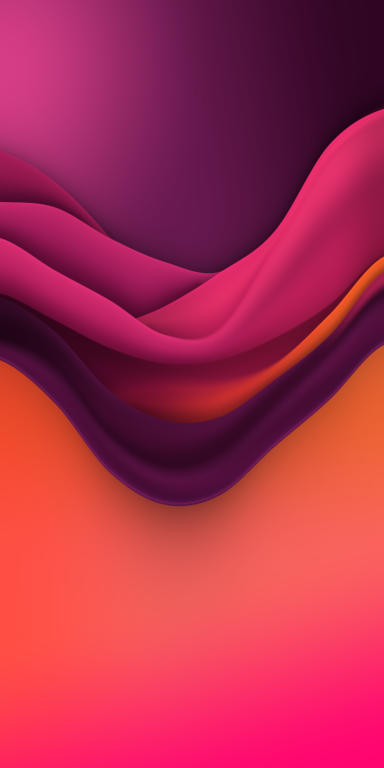
A Shadertoy shader for this background:

```glsl
#define KNOTS 8
#define SHADOW_REACH 0.016
#define CAST_REACH 0.055
#define CAST_STRENGTH 0.42
#define RIM_WIDTH 0.0025
#define RIPPLE 0.035

// Smooth height of a fold edge through evenly spaced knots
float edge(float x, vec4 a, vec4 b) {
    float k[KNOTS] = float[KNOTS](a.x, a.y, a.z, a.w, b.x, b.y, b.z, b.w);
    float s = clamp(x, 0.0, 1.0) * float(KNOTS - 1);
    int i = min(int(s), KNOTS - 2);
    float t = s - float(i);
    float p0 = k[max(i - 1, 0)], p1 = k[i];
    float p2 = k[i + 1], p3 = k[min(i + 2, KNOTS - 1)];
    return p1 + 0.5 * t * (p2 - p0 + t * (2.0 * p0 - 5.0 * p1 + 4.0 * p2 - p3
         + t * (3.0 * (p1 - p2) + p3 - p0)));
}

// Colour across a fold, from its upper edge to its lower edge
vec3 ramp(float v, vec3 top, vec3 mid, vec3 low) {
    return mix(mix(top, mid, smoothstep(0.0, 0.55, v)), low, smoothstep(0.4, 1.0, v));
}

// Lay a sheet below its edge, with contact shade on what lies behind
vec3 lay(vec3 back, vec3 sheet, float d, float soft, float shade) {
    float w = soft + 0.7 * fwidth(d);
    back *= 1.0 - shade * exp(min(d, 0.0) / SHADOW_REACH);
    sheet *= 1.0 + 0.12 * exp(-max(d, 0.0) / RIM_WIDTH);
    return mix(back, sheet, smoothstep(-w, w, d));
}

float across(float y, float top, float low) {
    return clamp((y - top) / max(low - top, 0.02), 0.0, 1.0);
}

vec3 plumBackdrop(vec2 p) {
    float r = length((p - vec2(0.0, 0.09)) * vec2(1.0, 1.6));
    vec3 c = mix(vec3(0.84, 0.24, 0.53), vec3(0.41, 0.10, 0.31), smoothstep(0.0, 0.58, r));
    return mix(c, vec3(0.19, 0.02, 0.14), smoothstep(0.38, 1.0, p.x + 0.35 * (0.12 - p.y)));
}

vec3 coralBackdrop(vec2 p) {
    vec3 warm = mix(vec3(0.97, 0.30, 0.17), vec3(0.95, 0.40, 0.20), p.x);
    vec3 coral = mix(vec3(1.0, 0.31, 0.27), vec3(0.98, 0.39, 0.37), smoothstep(0.0, 0.5, p.x));
    vec3 c = mix(warm, coral, smoothstep(0.52, 0.74, p.y));
    return mix(c, vec3(1.0, 0.02, 0.44), smoothstep(0.74, 1.04, p.y + 0.14 * (p.x - 0.65)));
}

void mainImage(out vec4 fragColor, in vec2 fragCoord) {
    // p.y runs downward from the top
    vec2 p = fragCoord / iResolution.xy;
    p.y = 1.0 - p.y;
    float x = p.x, y = p.y;
    float right = smoothstep(0.4, 0.8, x);

    // Fold edges, back to front
    float backTop   = edge(x, vec4(0.197, 0.237, 0.309, 0.40), vec4(0.45));
    float secondTop = edge(x, vec4(0.263, 0.270, 0.310, 0.341), vec4(0.354, 0.302, 0.189, 0.142));
    float innerTop  = edge(x, vec4(0.50, 0.48, 0.430, 0.399), vec4(0.3555, 0.302, 0.189, 0.142));
    float frontTop  = edge(x, vec4(0.310, 0.352, 0.391, 0.436), vec4(0.431, 0.326, 0.205, 0.148));
    float frontLow  = edge(x, vec4(0.382, 0.417, 0.453, 0.473), vec4(0.468, 0.440, 0.397, 0.332));
    float ribbonTop = edge(x, vec4(0.60, 0.56, 0.52, 0.508), vec4(0.505, 0.475, 0.410, 0.334));
    float liningTop = edge(x, vec4(0.387, 0.432, 0.509, 0.547), vec4(0.543, 0.495, 0.437, 0.354));
    float hemTop    = edge(x, vec4(0.449, 0.484, 0.573, 0.615), vec4(0.599, 0.534, 0.462, 0.390));
    float hemLow    = edge(x, vec4(0.469, 0.525, 0.615, 0.657), vec4(0.645, 0.582, 0.521, 0.449));

    // Pink folds
    vec3 col = plumBackdrop(p);
    vec3 sheet = ramp(across(y, backTop, secondTop),
        vec3(0.64, 0.11, 0.34), vec3(0.57, 0.09, 0.30), vec3(0.40, 0.05, 0.23));
    col = lay(col, sheet, y - backTop, 0.0, 0.25);

    sheet = ramp(across(y, secondTop, mix(frontTop, innerTop, smoothstep(0.3, 0.45, x))),
        vec3(0.76, 0.15, 0.41), vec3(0.64, 0.11, 0.36), vec3(0.43, 0.05, 0.24));
    col = lay(col, sheet, y - secondTop, 0.0, 0.28);

    sheet = ramp(across(y, innerTop, frontTop),
        vec3(0.85, 0.16, 0.40), vec3(0.88, 0.18, 0.40), vec3(0.76, 0.12, 0.35));
    sheet *= mix(0.84, 1.03, smoothstep(0.38, 0.6, x));
    col = lay(col, sheet, y - innerTop, 0.0, 0.22);

    float v = across(y, frontTop, frontLow);
    vec3 frontLeft = ramp(v, vec3(0.83, 0.17, 0.43), vec3(0.74, 0.13, 0.38), vec3(0.51, 0.06, 0.26));
    vec3 frontRight = ramp(v, vec3(0.90, 0.20, 0.42), vec3(0.70, 0.12, 0.34), vec3(0.72, 0.11, 0.33));
    sheet = mix(frontLeft, frontRight, right);
    sheet *= 1.0 + RIPPLE * right * (sin(9.0 * v - 7.0 * x) + 0.6 * sin(15.0 * v + 5.0 * x));
    sheet *= 1.0 - 0.18 * smoothstep(0.86, 1.0, x);
    col = lay(col, sheet, y - frontTop, 0.014 * right, 0.2 * (1.0 - right));

    // Shaded hollow and glowing ribbon
    sheet = mix(vec3(0.31, 0.03, 0.16), vec3(0.60, 0.08, 0.26), smoothstep(0.2, 0.62, x));
    sheet *= 0.72 + 0.28 * smoothstep(0.0, 0.045, y - frontLow);
    col = lay(col, sheet, y - frontLow, 0.0, 0.12);

    sheet = mix(vec3(0.50, 0.07, 0.18), vec3(0.83, 0.19, 0.19), smoothstep(0.36, 0.62, x));
    sheet = mix(sheet, vec3(0.99, 0.37, 0.15), smoothstep(0.6, 0.95, x));
    sheet *= 1.0 - 0.22 * smoothstep(0.4, 1.0, across(y, ribbonTop, liningTop));
    col = lay(col, sheet, y - ribbonTop, 0.025 * (1.0 - right), 0.2 * right);

    // Dark lining and hem
    v = across(y, liningTop, hemTop);
    sheet = ramp(v, vec3(0.31, 0.06, 0.23), vec3(0.25, 0.04, 0.17), vec3(0.21, 0.03, 0.15));
    sheet *= mix(0.6, 1.0, smoothstep(0.02, 0.3, x));
    sheet = mix(sheet, vec3(0.66, 0.12, 0.30), smoothstep(0.82, 0.97, x) * (1.0 - smoothstep(0.2, 0.8, v)));
    sheet *= 1.0 + 2.0 * RIPPLE * sin(8.0 * v + 11.0 * x);
    col = lay(col, sheet, y - liningTop, 0.0, 0.2);

    v = across(y, hemTop, hemLow);
    sheet = ramp(v, vec3(0.34, 0.07, 0.26), vec3(0.30, 0.05, 0.22), vec3(0.28, 0.05, 0.22));
    sheet *= 1.0 + 2.0 * RIPPLE * sin(6.0 * v - 14.0 * x);
    sheet += vec3(0.17, 0.06, 0.14) * exp(-abs(hemLow - 0.003 - y) / RIM_WIDTH);
    col = lay(col, sheet, y - hemTop, 0.012, 0.15);

    // Lower backdrop with the cast shadow of the hem
    float d = y - hemLow;
    float middle = 0.45 + 0.55 * exp(-pow((x - 0.47) / 0.25, 2.0));
    vec3 ground = coralBackdrop(p);
    ground *= 1.0 - CAST_STRENGTH * middle * exp(-max(d, 0.0) / CAST_REACH);
    float w = 0.7 * fwidth(d);
    fragColor = vec4(mix(col, ground, smoothstep(-w, w, d)), 1.0);
}
```
